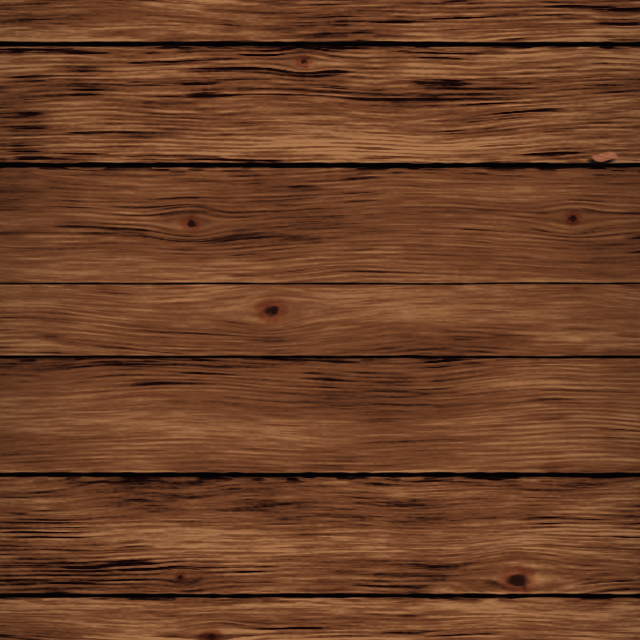
A Shadertoy shader for this texture:

```glsl
// Seven weathered brown planks lying across, with ragged dark gaps, fine grain and knots.

// Gap between planks: height, half width
const vec2 GAPS[6] = vec2[6](vec2(.069, .003), vec2(.258, .0034), vec2(.442, .0019),
                             vec2(.557, .0012), vec2(.742, .0036), vec2(.931, .0036));
// Knot: centre, radius
const vec3 KNOTS[7] = vec3[7](vec3(.81, .092, .015), vec3(.282, .098, .005), vec3(.425, .514, .012),
                              vec3(.298, .651, .008), vec3(.894, .659, .007), vec3(.475, .904, .006),
                              vec3(.33, .004, .009));

float hash(vec2 p) {
    vec3 q = fract(p.xyx * .1031);
    q += dot(q, q.yzx + 33.33);
    return fract((q.x + q.y) * q.z);
}

float noise(vec2 p) {
    vec2 i = floor(p), f = fract(p);
    f *= f * (3. - 2. * f);
    return mix(mix(hash(i), hash(i + vec2(1, 0)), f.x),
               mix(hash(i + vec2(0, 1)), hash(i + vec2(1, 1)), f.x), f.y);
}

vec3 woodColor(float tone) {
    vec3 c = mix(vec3(.07, .02, .02), vec3(.42, .24, .14), smoothstep(-.15, .5, tone));
    return mix(c, vec3(.65, .45, .29), smoothstep(.4, 1.05, tone));
}

void mainImage(out vec4 fragColor, in vec2 fragCoord) {
    vec2 p = fragCoord / iResolution.xy;
    float px = 1. / iResolution.y;

    // Find the plank, its gaps and the worn edges beside them
    float plank = 0., low = -.07, high = 1.07, gap = 0., rim = 0., chips = 0.;
    for (int i = 0; i < 6; i++) {
        float w = GAPS[i].y, row = float(i) * 7.3;
        float d = p.y - GAPS[i].x - .0012 * (noise(vec2(p.x * 14., row)) - .5);
        float ragged = w * (.75 + .5 * noise(vec2(p.x * 60., row + 3.)));
        gap = max(gap, 1. - smoothstep(ragged - px, ragged + px, abs(d)));
        rim += w * 280. * exp(-pow((d - w - .002) / .002, 2.)) * noise(vec2(p.x * 18., row + 5.));
        chips += w * 280. * exp(-abs(d + .004) / .008);
        if (d > 0.) { plank += 1.; low = GAPS[i].x; }
        else high = min(high, GAPS[i].x);
    }
    // The outer planks are more weathered
    float rough = smoothstep(.2, .3, abs((low + high) * .5 - .5));

    // Grain height: layered waves, then bent around the knots
    float x = p.x + plank * 5.7;
    float h = p.y + .003 * sin(x * 8.) + .0012 * sin(x * 21. + p.y * 30.)
            + .016 * (noise(vec2(x * 3.5, p.y * 10.)) - .5)
            + .003 * (noise(vec2(x * 12., p.y * 45.)) - .5);
    float core = 0., halo = 0.;
    for (int i = 0; i < 7; i++) {
        vec3 k = KNOTS[i];
        if (k.y < low || k.y > high) continue;
        vec2 d = (p - k.xy) / k.z, q = d / vec2(6., 3.2);
        h -= .8 * (p.y - k.y) * exp(-dot(q, q));
        float r = length(d * vec2(.8, 1.)) + .6 * (noise(d * 1.6 + k.xy * 90.) - .5);
        core = max(core, 1. - smoothstep(.3, .95, r));
        halo = max(halo, 1. - smoothstep(.9, 2.1, r));
    }

    // Grain layers, from broad stains to thin fibres
    float stain = noise(vec2(x * 4., p.y * 13.)) - .5;
    float blotch = noise(vec2(x * 8. + 20., p.y * 30.)) - .5;
    float band = noise(vec2(x * 2.2, h * 36.)) - .5;
    float ring = sin(h * 880. + 7. * noise(vec2(x * 4., h * 24.)));
    float ringArea = smoothstep(.2, .75, noise(vec2(x * 3. + 40., h * 17.)));
    float fibre = noise(vec2(x * 13., h * 270.)) - .5;
    float thread = noise(vec2(x * 34. + 7., h * 430.)) - .5;
    float speck = noise(vec2(x * 150., p.y * 480.)) - .5;
    float crack = smoothstep(.68, .9, noise(vec2(x * 11. + 9., h * 240.)));

    float tone = .555 + .06 * (hash(vec2(plank, 4.)) - .5);
    tone += mix(.8, 1.15, rough) * (.4 * stain + .2 * blotch + .3 * band);
    tone += mix(.8, 1.25, rough) * (.13 * ring * ringArea + .36 * fibre + .3 * thread + .13 * speck);
    tone -= mix(.2, .36, rough) * crack * (.4 + ringArea);

    // Splintered edges, lit rims and knots
    float splinter = smoothstep(.5, .75, noise(vec2(x * 38., h * 260.)));
    tone -= min(chips, 1.) * (.1 + .5 * splinter);
    tone += .45 * rim;
    vec3 color = woodColor(tone);
    color = mix(color, color * vec3(.82, .6, .55), halo * .75);
    color = mix(color, vec3(.1, .04, .04), core * .88);
    color = mix(color, vec3(.018, .008, .012), gap);

    // Pale broken chip with its shadow on the gap at the right
    vec2 c = (p - vec2(.945, .755)) / vec2(.022, .0075);
    c.y -= .25 * sin(c.x * 3.);
    float shadow = 1. - smoothstep(.6, 1.2, length(c + vec2(.25, .9)));
    color = mix(color, vec3(.05, .02, .02), shadow * .85);
    color = mix(color, vec3(.66, .4, .28) + .12 * speck, 1. - smoothstep(.75, 1.05, length(c)));

    // Slightly darker sides
    color *= 1. - .14 * pow(abs(p.x * 2. - 1.), 4.);
    fragColor = vec4(color, 1.);
}
```
